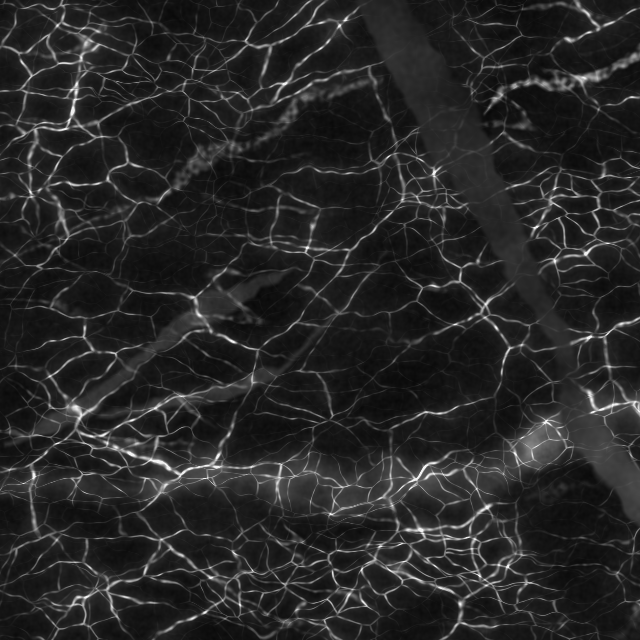
A Shadertoy shader for this texture:

```glsl
// Black marble: warped cellular cracks in three sizes form the pale vein net,
// broad veins follow soft-edged paths, and a shattered belt brightens the net.
// Gradient noise bends the lines, breaks them up and mottles the dark stone.

const float STONE_DARK = 0.040;
const float STONE_MOTTLE = 0.055;
const float GRAIN = 0.035;
const float CRACK_FREQ = 5.5;
const float CRACK_STRETCH = 1.7;
const float CRACK_WIDTH = 0.0036;
const float CRACK_LIGHT = 0.50;
const float HALO_WIDTH = 0.010;
const float HALO_LIGHT = 0.22;
const float BAND_LIGHT = 0.165;
const vec2 POCKET = vec2(0.845, 0.305);

// Broad veins: x, y and half width of each point
const int POINTS = 7;
const vec3 BAND[POINTS] = vec3[POINTS](
    vec3(0.57, 1.03, 0.030), vec3(0.64, 0.90, 0.042), vec3(0.70, 0.80, 0.047),
    vec3(0.78, 0.67, 0.032), vec3(0.88, 0.46, 0.014), vec3(0.90, 0.35, 0.021),
    vec3(1.03, 0.19, 0.034));
const vec3 BELT[POINTS] = vec3[POINTS](
    vec3(-0.02, 0.24, 0.002), vec3(0.20, 0.235, 0.010), vec3(0.33, 0.25, 0.040),
    vec3(0.58, 0.24, 0.036), vec3(0.76, 0.25, 0.024), vec3(0.86, 0.32, 0.036),
    vec3(1.02, 0.37, 0.018));
const vec3 LOW_VEIN[POINTS] = vec3[POINTS](
    vec3(0.01, 0.31, 0.003), vec3(0.13, 0.36, 0.015), vec3(0.20, 0.42, 0.006),
    vec3(0.27, 0.48, 0.010), vec3(0.33, 0.52, 0.024), vec3(0.40, 0.56, 0.012),
    vec3(0.46, 0.58, 0.001));
const vec3 MID_VEIN[POINTS] = vec3[POINTS](
    vec3(0.16, 0.355, 0.004), vec3(0.30, 0.375, 0.010), vec3(0.38, 0.40, 0.014),
    vec3(0.44, 0.43, 0.006), vec3(0.50, 0.48, 0.003), vec3(0.56, 0.54, 0.002),
    vec3(0.60, 0.60, 0.001));
const vec3 HIGH_VEIN[POINTS] = vec3[POINTS](
    vec3(-0.01, 0.59, 0.001), vec3(0.15, 0.66, 0.002), vec3(0.26, 0.70, 0.005),
    vec3(0.32, 0.76, 0.013), vec3(0.42, 0.78, 0.004), vec3(0.48, 0.85, 0.012),
    vec3(0.59, 0.87, 0.001));
const vec3 CORNER_VEIN[POINTS] = vec3[POINTS](
    vec3(0.75, 0.82, 0.001), vec3(0.78, 0.85, 0.005), vec3(0.83, 0.868, 0.006),
    vec3(0.88, 0.864, 0.006), vec3(0.92, 0.875, 0.007), vec3(0.96, 0.90, 0.008),
    vec3(1.03, 0.94, 0.009));

vec2 hash2(vec2 p) {
    vec3 q = fract(p.xyx * vec3(0.1031, 0.1030, 0.0973));
    q += dot(q, q.yzx + 33.33);
    return fract((q.xx + q.yz) * q.zy);
}

float cornerSlope(vec2 cell, vec2 corner, vec2 f) {
    return dot(hash2(cell + corner) * 2.0 - 1.0, f - corner);
}

float gradNoise(vec2 p) {
    vec2 i = floor(p), f = p - i;
    vec2 u = f * f * f * (f * (f * 6.0 - 15.0) + 10.0);
    float low = mix(cornerSlope(i, vec2(0, 0), f), cornerSlope(i, vec2(1, 0), f), u.x);
    float high = mix(cornerSlope(i, vec2(0, 1), f), cornerSlope(i, vec2(1, 1), f), u.x);
    return 1.4 * mix(low, high, u.y);
}

float fbm(vec2 p) {
    float sum = 0.0, amp = 0.6;
    for (int i = 0; i < 4; i++) {
        sum += amp * gradNoise(p);
        p = mat2(1.6, 1.2, -1.2, 1.6) * p + 7.3;
        amp *= 0.5;
    }
    return sum;
}

// Distance to the nearest border between random cells
float cellEdge(vec2 p) {
    vec2 base = floor(p), f = p - base, nearest = vec2(8.0);
    for (int y = -1; y <= 1; y++)
    for (int x = -1; x <= 1; x++) {
        vec2 r = vec2(x, y) + hash2(base + vec2(x, y)) - f;
        if (dot(r, r) < dot(nearest, nearest)) nearest = r;
    }
    float edge = 8.0;
    for (int y = -2; y <= 2; y++)
    for (int x = -2; x <= 2; x++) {
        vec2 r = vec2(x, y) + hash2(base + vec2(x, y)) - f;
        vec2 gap = r - nearest;
        if (dot(gap, gap) > 1e-5) edge = min(edge, dot(0.5 * (r + nearest), normalize(gap)));
    }
    return edge;
}

// Signed distance to a tapered path
float pathDist(vec2 p, vec3 path[POINTS]) {
    float d = 8.0;
    for (int i = 0; i < POINTS - 1; i++) {
        vec2 a = path[i].xy, ab = path[i + 1].xy - a;
        float h = clamp(dot(p - a, ab) / dot(ab, ab), 0.0, 1.0);
        d = min(d, length(p - a - h * ab) - mix(path[i].z, path[i + 1].z, h));
    }
    return d;
}

float fillSoft(float d, float softness) {
    return 1.0 - smoothstep(-softness, softness, d);
}

void mainImage(out vec4 fragColor, in vec2 fragCoord) {
    vec2 p = fragCoord / iResolution.y;
    float pixel = 1.0 / iResolution.y;

    // Large bends plus small jagged steps
    vec2 bend = vec2(fbm(p * 4.0 + 11.0), fbm(p * 4.0 + 47.0));
    vec2 jag = vec2(gradNoise(p * 38.0), gradNoise(p * 38.0 + 23.0));
    vec2 w = p + 0.055 * bend + 0.006 * jag;
    vec2 v = p + 0.022 * bend + 0.008 * jag;

    // Stone body
    float cloud = fbm(p * 7.0 + 3.0);
    float speck = gradNoise(p * 95.0);
    float sparkle = clamp(0.85 + 1.3 * speck + 0.5 * gradNoise(p * 41.0), 0.25, 1.6);
    float light = STONE_DARK + STONE_MOTTLE * clamp(0.4 + cloud, 0.0, 1.0);
    light += GRAIN * (0.6 * speck + 0.4 * gradNoise(p * 180.0));

    // Crack net, denser and brighter inside the belt
    float belt = fillSoft(pathDist(v, BELT) + 0.05 * cloud, 0.026);
    light += belt * (0.07 + 0.12 * clamp(0.3 + fbm(p * 16.0), 0.0, 1.0));
    for (int i = 0; i < 3; i++) {
        float k = float(i), freq = CRACK_FREQ * pow(1.9, k), angle = 0.48 - 0.3 * k;
        vec2 q = mat2(cos(angle), -sin(angle), sin(angle), cos(angle)) * w;
        float d = cellEdge(q * vec2(1.0, CRACK_STRETCH) * freq + 17.0 * k + 5.0) / (freq * 1.3);
        float presence = smoothstep(-0.25 + 0.14 * k, 0.4 + 0.08 * k, gradNoise(p * 5.0 + 31.0 * k));
        float strength = CRACK_LIGHT * mix(0.14 - 0.05 * k, 1.0 - 0.12 * k, presence) + 0.26 * belt;
        float width = max(CRACK_WIDTH * pow(0.8, k) * (0.75 + 0.5 * presence), 1.1 * pixel);
        float core = 1.0 - smoothstep(0.0, width, d);
        light += strength * (core * sparkle + HALO_LIGHT * exp(-d / HALO_WIDTH));
    }

    // Faint, nearly level streaks
    float streak = abs(gradNoise(w * vec2(3.0, 15.0) + vec2(0.0, 4.0 * w.x)));
    float streakArea = smoothstep(-0.05, 0.4, gradNoise(p * 4.0 + 71.0));
    light += 0.2 * streakArea * sparkle * (1.0 - smoothstep(0.0, 0.06, streak));

    // Broad grey veins and the pale pocket
    float veinTone = 0.13 + 0.16 * clamp(0.4 + fbm(p * 18.0), 0.0, 1.0);
    float low = min(pathDist(v, LOW_VEIN), pathDist(v, MID_VEIN));
    float high = pathDist(v, HIGH_VEIN);
    light += 0.6 * veinTone * fillSoft(low, 0.005) + veinTone * fillSoft(high, 0.005) * sparkle;
    light += 0.34 * sparkle * fillSoft(pathDist(v, CORNER_VEIN), 0.004);
    light += 0.24 * fillSoft(length(v - POCKET) - 0.032, 0.016) * (0.7 + fbm(p * 25.0));

    // Smoky band laid over the net
    float bandTone = BAND_LIGHT + 0.13 * fbm(p * 9.0 + 90.0) + 0.02 * speck;
    bandTone += 0.12 * (1.0 - smoothstep(0.22, 0.42, p.y));
    light = mix(light, bandTone, 0.88 * fillSoft(pathDist(v, BAND), 0.005));

    fragColor = vec4(vec3(clamp(light, 0.0, 0.95)), 1.0);
}
```
